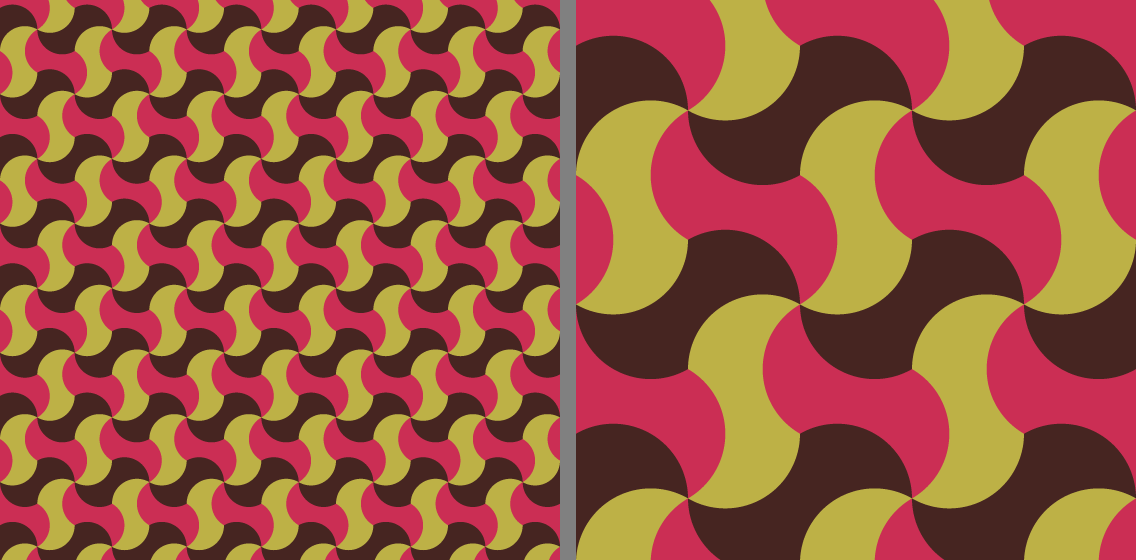
Left: the whole. Right: its middle third, enlarged.
Write a three.js fragment shader that draws this pattern.

```glsl
#define REPEATS 7.5                  // pinwheels across the canvas
#define ORIGIN vec2(3.5, 3.641)      // one pinwheel centre, in repeats
#define ARC_RADIUS (1.0 / 3.0)       // radius of every curved side
#define SAMPLES 4                    // smoothing samples per side of a pixel
#define BROWN vec3(0.275, 0.145, 0.128)
#define OLIVE vec3(0.740, 0.695, 0.275)
#define CRIMSON vec3(0.795, 0.180, 0.328)

varying vec2 vUv;

const float SIXTH_TURN = 1.04719755;

// Offset from the nearest point of a triangular lattice of unit spacing
vec2 hexCell(vec2 p) {
  vec2 size = vec2(1.0, sqrt(3.0));
  vec2 a = p - size * floor(p / size + 0.5);
  vec2 q = p - 0.5 * size;
  vec2 b = q - size * floor(q / size + 0.5);
  return dot(a, a) < dot(b, b) ? a : b;
}

// Six curved arms per hexagon; facing arms of neighbours join into one S shape
vec3 pinwheelColor(vec2 p) {
  vec2 cell = hexCell(p);
  float arm = floor(atan(cell.y, cell.x) / SIXTH_TURN + 0.5);

  // The next arm bulges into this sector as a disc
  float nextAngle = (arm + 1.0) * SIXTH_TURN;
  vec2 bulge = ARC_RADIUS * vec2(cos(nextAngle), sin(nextAngle));
  if (distance(cell, bulge) < ARC_RADIUS) arm += 1.0;

  float hue = mod(arm + 0.5, 3.0);
  return hue < 1.0 ? BROWN : hue < 2.0 ? OLIVE : CRIMSON;
}

void main() {
  vec2 p = vUv * REPEATS - ORIGIN;
  vec2 footprint = fwidth(vUv) * REPEATS;

  // Average over the pixel footprint for smooth edges
  vec3 sum = vec3(0.0);
  for (int y = 0; y < SAMPLES; y++) {
    for (int x = 0; x < SAMPLES; x++) {
      vec2 jitter = (vec2(float(x), float(y)) + 0.5) / float(SAMPLES) - 0.5;
      sum += pinwheelColor(p + jitter * footprint);
    }
  }
  gl_FragColor = vec4(sum / float(SAMPLES * SAMPLES), 1.0);
}
```
